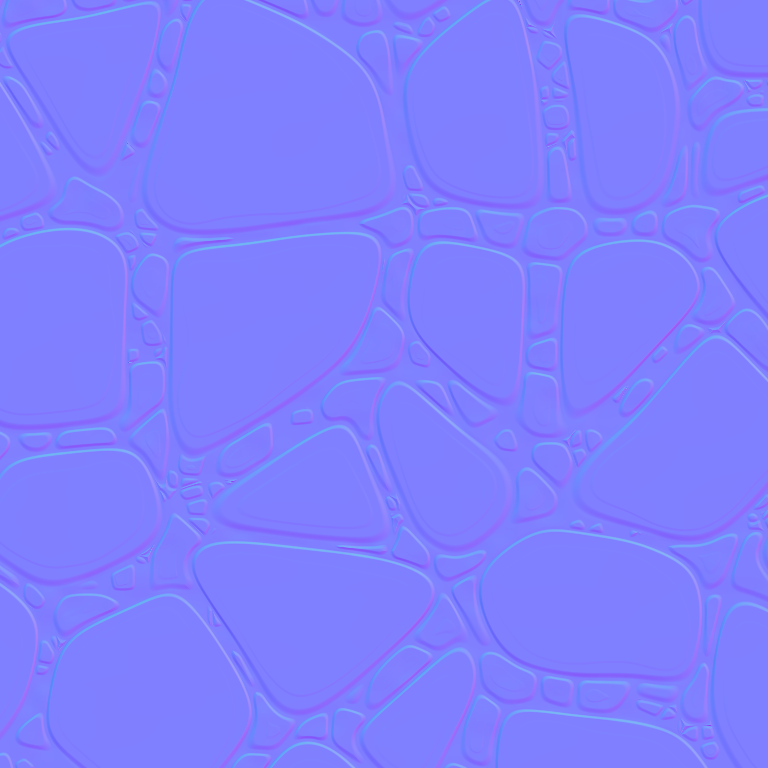
Give the GLSL for this texture map, as a WebGL 2 fragment shader.

```glsl
#version 300 es
precision highp float;
uniform vec2 u_resolution;
out vec4 fragColor;

// Stones per canvas side, and narrowest and widest margin around each
const float BOULDER_GRID = 4.2, PEBBLE_GRID = 13.5, CHIP_GRID = 34.0;
const vec2 BOULDER_INSET = vec2(0.002, 0.028);
const vec2 PEBBLE_INSET = vec2(0.0016), CHIP_INSET = vec2(0.0013);
// Layout
const float JITTER = 0.8;         // scatter of stone centres
const float SIZE_SPREAD = 0.35;   // variety of stone sizes
const float ROUNDNESS = 0.068;    // corner softness, in cells
const float CLEARANCE = 0.0025;   // gap between stone sizes
const float OVERLAP = 0.004;      // how far a pebble centre may sink under a boulder
const float WARP = 0.016;         // bend of the outlines
// Relief
const float CRISP_RIM = 0.004, SOFT_RIM = 0.009;   // upper and lower rim widths
const float BOULDER_HEIGHT = 0.0013, PEBBLE_HEIGHT = 0.0011, CHIP_HEIGHT = 0.0008;
const float FACET = 0.16;         // height of the inner crease
const float MORTAR_ROUGHNESS = 0.0008, STONE_ROUGHNESS = 0.0002;
const float STEP = 0.0009;        // slope sampling distance
const vec2 SLOPE_GAIN = vec2(0.7, 1.0);
const float SKEW = 0.2;           // sideways lean of the vertical slope

struct Stone { float edge; vec2 centre; };   // edge is positive inside

vec2 hash2(vec2 cell, float seed) {
    uvec2 v = uvec2(ivec2(cell) + ivec2(seed * 131.0, seed * 57.0));
    v = v * 1664525u + 1013904223u;
    for (int k = 0; k < 2; k++) {
        v.x += v.y * 1664525u;
        v.y += v.x * 1664525u;
        v ^= v >> 16u;
    }
    return vec2(v & 65535u) / 65535.0;
}

float noise(vec2 p) {
    vec2 i = floor(p), f = fract(p);
    f = f * f * f * (f * (f * 6.0 - 15.0) + 10.0);
    float low = mix(hash2(i, 9.0).x, hash2(i + vec2(1, 0), 9.0).x, f.x);
    float high = mix(hash2(i + vec2(0, 1), 9.0).x, hash2(i + 1.0, 9.0).x, f.x);
    return mix(low, high, f.y) - 0.5;
}

float smoothMin(float a, float b, float k) {
    float h = max(k - abs(a - b), 0.0) / k;
    return min(a, b) - h * h * k * 0.25;
}

// Stone centre in xy, size weight in z
vec3 site(vec2 cell, float seed) {
    vec2 centre = cell + 0.5 + JITTER * (hash2(cell, seed) - 0.5);
    return vec3(centre, SIZE_SPREAD * hash2(cell, seed + 2.0).x);
}

float reach(vec2 p, vec3 s) { return dot(s.xy - p, s.xy - p) - s.z; }

// Rounded polygon of one cell, with a different margin on each side
float roundedEdge(vec2 p, vec2 owner, vec2 inset, float seed) {
    vec3 own = site(owner, seed);
    float sum = 0.0;
    for (int k = 0; k < 25; k++) {
        if (k == 12) continue;
        vec2 cell = owner + vec2(k % 5 - 2, k / 5 - 2);
        vec3 s = site(cell, seed);
        float side = 0.5 * (reach(p, s) - reach(p, own)) / distance(s.xy, own.xy);
        float margin = mix(inset.x, inset.y, hash2(owner + cell, seed + 1.0).x);
        sum += exp(min((margin - side) / ROUNDNESS, 60.0));
    }
    return -ROUNDNESS * log(sum);
}

// Edge over the two nearest cells, so that it is continuous between stones
Stone stoneLayer(vec2 p, float grid, vec2 inset, float seed) {
    p *= grid;
    vec2 first = floor(p), second = first;
    float nearest = 1e6, next = 1e6;
    for (int k = 0; k < 25; k++) {
        vec2 cell = floor(p) + vec2(k % 5 - 2, k / 5 - 2);
        float d = reach(p, site(cell, seed));
        if (d < nearest) { next = nearest; second = first; nearest = d; first = cell; }
        else if (d < next) { next = d; second = cell; }
    }
    float edge = max(roundedEdge(p, first, inset * grid, seed), roundedEdge(p, second, inset * grid, seed));
    return Stone(edge / grid, site(first, seed).xy / grid);
}

Stone boulderAt(vec2 p) { return stoneLayer(p, BOULDER_GRID, BOULDER_INSET, 11.0); }

// Pebbles fill the room left by the boulders
Stone pebbleAt(vec2 p, float boulderEdge) {
    if (boulderEdge > 0.0) return Stone(-boulderEdge - CLEARANCE, p);
    Stone s = stoneLayer(p, PEBBLE_GRID, PEBBLE_INSET, 5.0);
    bool buried = boulderAt(s.centre).edge > OVERLAP;
    if (buried) s.edge = -abs(s.edge + PEBBLE_INSET.x) - PEBBLE_INSET.x;
    else s.edge = smoothMin(s.edge, -boulderEdge - CLEARANCE, 0.012);
    return s;
}

// Chips fill what the pebbles leave
Stone chipAt(vec2 p, float takenEdge) {
    if (takenEdge > -0.5 * CLEARANCE) return Stone(-1.0, p);
    Stone s = stoneLayer(p, CHIP_GRID, CHIP_INSET, 20.0);
    float b = boulderAt(s.centre).edge;
    bool taken = max(b, pebbleAt(s.centre, b).edge) > -CLEARANCE;
    return Stone(taken ? -1.0 : smoothMin(s.edge, -takenEdge - 0.5 * CLEARANCE, 0.004), s.centre);
}

// Crisp upper rim, soft lower rim with a faint inner crease
float profile(Stone s, vec2 p, float grid, float softRim) {
    float lean = smoothstep(-0.35, 0.15, (p.y - s.centre.y) * grid);
    float crease = s.edge + 1.2 * softRim * noise(p * grid * 3.0);
    float facet = smoothstep(1.8 * softRim, 2.2 * softRim, crease);
    return smoothstep(0.0, mix(softRim, CRISP_RIM, lean), s.edge) + FACET * facet * (1.0 - 0.8 * lean);
}

float height(vec2 p) {
    p += WARP * vec2(noise(p * 7.0), noise(p * 7.0 + 40.0));
    Stone boulder = boulderAt(p), pebble = pebbleAt(p, boulder.edge);
    Stone chip = chipAt(p, max(boulder.edge, pebble.edge));
    float mortar = 1.0 - smoothstep(-0.004, 0.006, boulder.edge);
    return BOULDER_HEIGHT * profile(boulder, p, BOULDER_GRID, SOFT_RIM)
        + PEBBLE_HEIGHT * profile(pebble, p, PEBBLE_GRID, 0.8 * SOFT_RIM)
        + CHIP_HEIGHT * profile(chip, p, CHIP_GRID, CRISP_RIM)
        + MORTAR_ROUGHNESS * noise(p * 32.0) * mortar + STONE_ROUGHNESS * noise(p * vec2(9.0, 17.0));
}

void main() {
    vec2 p = gl_FragCoord.xy / u_resolution.y;
    vec2 slope = vec2(height(p + vec2(STEP, 0)), height(p + vec2(0, STEP))) - height(p);
    slope *= SLOPE_GAIN / STEP;
    slope.x -= SKEW * slope.y;
    fragColor = vec4(0.5 + 0.5 * normalize(vec3(-slope, 1.0)), 1.0);
}
```
